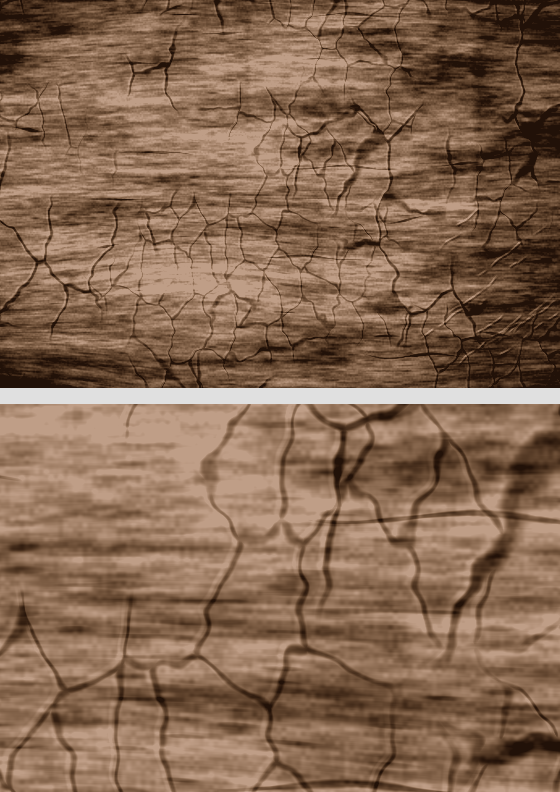
Top, the full canvas; bottom, a detail of the centre.
Give the GLSL for this texture, as a WebGL 1 fragment shader.

```glsl
precision highp float;
// Old brown wooden board: horizontal grain, branching cracks, splits, stains and pale scratches.
uniform vec2 u_resolution;

#define BASE_TONE 0.93
#define VIGNETTE 0.50
#define GRAIN 0.95
#define FIBRE 0.36
#define STAIN 0.26
#define CRACK_DARK 0.50
#define CRACK_LIGHT 0.16
#define SPLITS 18
#define SCRATCHES 12

const vec3 DARK_WOOD = vec3(0.13, 0.065, 0.03);
const vec3 MID_WOOD = vec3(0.44, 0.30, 0.175);
const vec3 PALE_WOOD = vec3(0.75, 0.62, 0.53);

float hash(vec2 p) {
  vec3 q = fract(p.xyx * 0.1031);
  q += dot(q, q.yzx + 33.33);
  return fract((q.x + q.y) * q.z);
}

float noise(vec2 p) {
  vec2 i = floor(p), f = fract(p);
  f = f * f * (3.0 - 2.0 * f);
  vec2 e = vec2(1.0, 0.0);
  return mix(mix(hash(i), hash(i + e), f.x),
             mix(hash(i + e.yx), hash(i + e.xx), f.x), f.y);
}

float fbm(vec2 p) {
  float sum = 0.0, amp = 0.52;
  for (int i = 0; i < 5; i++) {
    sum += amp * noise(p);
    p = p * 2.03 + vec2(17.3, 9.1);
    amp *= 0.5;
  }
  return sum;
}

// Gap between the two nearest cell centres: zero along cell borders
float cellEdge(vec2 p) {
  vec2 cell = floor(p);
  float first = 9.0, second = 9.0;
  for (int y = -1; y <= 1; y++) {
    for (int x = -1; x <= 1; x++) {
      vec2 c = cell + vec2(float(x), float(y));
      float d = length(c + vec2(hash(c), hash(c + 41.7)) - p);
      second = min(second, max(first, d));
      first = min(first, d);
    }
  }
  return second - first;
}

// Broken network of mostly upright cracks, densest near the middle
float cracks(vec2 p) {
  vec2 q = p + 0.045 * vec2(noise(p * 13.0), noise(p * 13.0 + 30.0))
             + 0.012 * vec2(noise(p * 55.0), noise(p * 55.0 + 70.0));
  float centre = exp(-3.2 * dot(p - vec2(0.82, 0.52), p - vec2(0.82, 0.52)));
  float fineMask = smoothstep(0.50, 0.68, noise(p * 7.0 + 5.0) + 0.26 * centre - 0.08);
  float wideMask = smoothstep(0.52, 0.72, noise(p * 5.0 + 50.0) + 0.18 * centre - 0.04);
  float fine = 1.0 - smoothstep(0.01, 0.075, cellEdge(q * vec2(13.0, 8.0)));
  float wide = 1.0 - smoothstep(0.01, 0.060, cellEdge(q * vec2(6.5, 4.0) + 20.0));
  return max(0.7 * fine * fineMask, wide * wideMask);
}

// Dark horizontal splits with tapering ends
float splits(vec2 p) {
  float sum = 0.0;
  for (int i = 0; i < SPLITS; i++) {
    float k = float(i);
    vec2 q = p - vec2(1.35 * hash(vec2(k, 3.0)), hash(vec2(k, 8.0)));
    float reach = mix(0.03, 0.22, pow(hash(vec2(k, 13.0)), 2.0));
    float taper = max(1.0 - abs(q.x) / reach, 0.0);
    float bend = 0.022 * (noise(vec2(p.x * 9.0, k * 7.0)) - 0.5);
    float width = 0.0015 + 0.006 * taper * noise(vec2(p.x * 38.0, k));
    sum = max(sum, sqrt(taper) * (1.0 - smoothstep(0.3 * width, width, abs(q.y + bend))));
  }
  return sum;
}

// Diagonal gouges at the lower right: pale core above a dark lip
float scratches(vec2 p) {
  float sum = 0.0;
  for (int i = 0; i < SCRATCHES; i++) {
    float k = float(i);
    vec2 q = p - vec2(1.27, 0.28) - (vec2(hash(vec2(k, 21.0)), hash(vec2(k, 34.0))) - 0.5) * vec2(0.26, 0.32);
    float along = dot(q, vec2(0.80, 0.60));
    float across = dot(q, vec2(-0.60, 0.80)) + 0.008 * (noise(vec2(along * 28.0, k)) - 0.5);
    float reach = mix(0.025, 0.15, hash(vec2(k, 55.0)));
    float fade = 1.0 - smoothstep(0.6 * reach, reach, abs(along));
    fade *= smoothstep(0.12, 0.5, noise(vec2(along * 45.0, k * 5.0)));
    float core = 1.0 - smoothstep(0.0008, 0.0035, abs(across));
    float lip = 1.0 - smoothstep(0.0008, 0.0035, abs(across + 0.005));
    sum += fade * (0.34 * core - 0.22 * lip);
  }
  return clamp(sum, -0.3, 0.4);
}

void main() {
  vec2 uv = gl_FragCoord.xy / u_resolution;
  vec2 p = gl_FragCoord.xy / u_resolution.y;

  // Uneven light: pale centre, burnt border, worn step near the right edge
  vec2 off = (uv - vec2(0.45, 0.52)) / vec2(0.58, 0.50);
  float tone = BASE_TONE - VIGNETTE * dot(off, off);
  float stepX = uv.x + 0.025 * (noise(p * vec2(8.0, 12.0)) - 0.5);
  tone -= 0.13 * smoothstep(0.842, 0.862, stepX);

  // Wood grain, bent slightly along the board
  vec2 w = p + vec2(0.0, 0.05 * (noise(p * vec2(2.0, 3.5)) - 0.5));
  tone += 0.75 * (fbm(w * vec2(1.6, 8.0)) - 0.5);
  tone += GRAIN * (fbm(w * vec2(5.0, 62.0)) - 0.5);
  tone += FIBRE * (noise(w * vec2(42.0, 210.0)) - 0.5);
  tone += 0.16 * (noise(p * 240.0) - 0.5);
  tone -= 0.22 * smoothstep(0.68, 0.95, noise(w * vec2(22.0, 140.0) + 90.0));

  // Ragged stains and faint upright wear
  float stain = smoothstep(0.54, 0.70, fbm(w * vec2(3.5, 9.0) + 60.0));
  tone -= STAIN * stain * (0.45 + noise(p * vec2(70.0, 130.0)));
  tone -= 0.16 * smoothstep(0.62, 0.85, noise(p * vec2(16.0, 2.5) + 12.0)) * noise(p * 45.0);

  // Damage, with a light rim beside each crack
  float crack = cracks(p);
  float rim = max(cracks(p + vec2(0.005, -0.003)) - crack, 0.0);
  tone += CRACK_LIGHT * rim - CRACK_DARK * crack;
  tone += scratches(p) - 0.55 * splits(p);

  tone = clamp(tone, 0.0, 1.0);
  vec3 color = mix(mix(DARK_WOOD, MID_WOOD, tone), mix(MID_WOOD, PALE_WOOD, tone), tone);
  gl_FragColor = vec4(color, 1.0);
}
```
